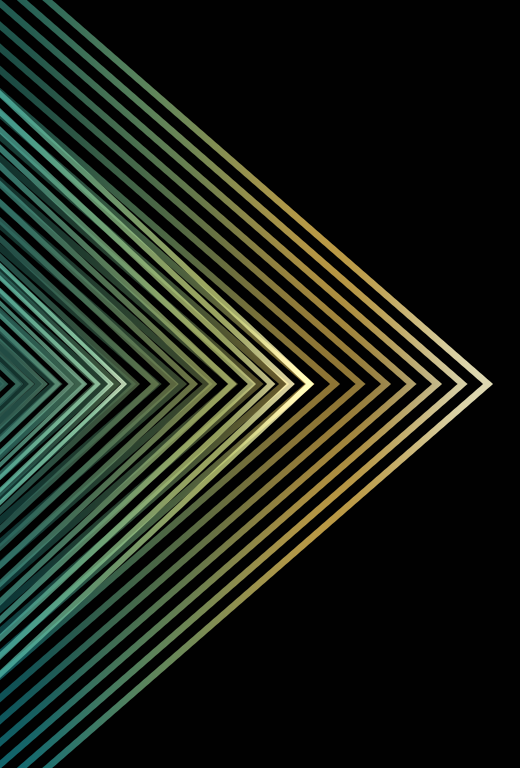
Write a Shadertoy shader that draws this background.

```glsl
#define AXIS_Y 0.5
#define BACKDROP vec3(0.004)
#define OVERLAP_GLOW 0.3
// Each fan: tip x, spacing, band width, horizontal run per unit of height
#define LARGE_FAN vec4(0.642, 0.0332, 0.0130, 1.148)
#define MIDDLE_FAN vec4(0.409, 0.0252, 0.0108, 1.068)
#define SMALL_FAN vec4(0.1654, 0.0172, 0.0074, 1.045)

// Horizontal distance from the outermost chevron, positive inside
float fanDepth(vec2 p, vec4 fan) {
    return fan.x - p.x - abs(p.y - AXIS_Y) * fan.w;
}

// Antialiased coverage of nested chevrons
float fanCover(float depth, vec4 fan) {
    float gap = fan.y - fan.z;
    float halfStep = 0.5 * fan.y;
    float centred = mod(depth - 0.5 * fan.z + halfStep, fan.y) - halfStep;
    float edge = abs(centred) - 0.5 * fan.z;
    float pixel = 1.5 / iResolution.y;
    return clamp(0.5 - edge / pixel, 0.0, 1.0) * step(-0.5 * gap, depth);
}

// Four colours spread from the left border to the tip
vec3 ramp(float t, vec3 a, vec3 b, vec3 c, vec3 d) {
    vec3 color = mix(a, b, smoothstep(0.0, 0.35, t));
    color = mix(color, c, smoothstep(0.25, 0.68, t));
    return mix(color, d, smoothstep(0.68, 1.0, t));
}

// Translucent ink that brightens where bands cross
vec3 layInk(vec3 under, vec3 ink, float cover) {
    return mix(under, ink + OVERLAP_GLOW * under, cover);
}

void mainImage(out vec4 fragColor, in vec2 fragCoord) {
    vec2 p = fragCoord / iResolution.y;
    float low = smoothstep(0.5, 0.0, p.y);
    vec3 color = BACKDROP;

    // Large fan: teal to gold, darker towards its inner chevrons
    float depth = fanDepth(p, LARGE_FAN);
    vec3 teal = mix(vec3(0.14, 0.38, 0.34), vec3(0.07, 0.42, 0.45), low);
    vec3 ink = ramp(p.x / LARGE_FAN.x, teal, vec3(0.36, 0.52, 0.36),
                    vec3(0.73, 0.60, 0.27), vec3(0.87, 0.85, 0.70));
    ink *= mix(1.0, 0.76, smoothstep(0.0, 0.19, depth));
    ink *= mix(1.0, 0.68, smoothstep(0.20, 0.32, depth));
    color = layInk(color, ink, fanCover(depth, LARGE_FAN));

    // Middle fan: sea green to cream
    depth = fanDepth(p, MIDDLE_FAN);
    ink = ramp(p.x / MIDDLE_FAN.x, vec3(0.24, 0.53, 0.48), vec3(0.39, 0.57, 0.42),
               vec3(0.61, 0.65, 0.38), vec3(0.92, 0.87, 0.68));
    ink *= mix(1.0, 0.55, smoothstep(0.0, 0.25, depth));
    color = layInk(color, ink, fanCover(depth, MIDDLE_FAN));

    // Small fan: teal to pale green
    depth = fanDepth(p, SMALL_FAN);
    ink = ramp(p.x / SMALL_FAN.x, vec3(0.30, 0.57, 0.50), vec3(0.38, 0.61, 0.51),
               vec3(0.48, 0.67, 0.55), vec3(0.72, 0.81, 0.68));
    ink *= mix(1.0, 0.52, smoothstep(0.0, 0.15, depth));
    color = layInk(color, ink, fanCover(depth, SMALL_FAN));

    fragColor = vec4(clamp(color, 0.0, 1.0), 1.0);
}
```
